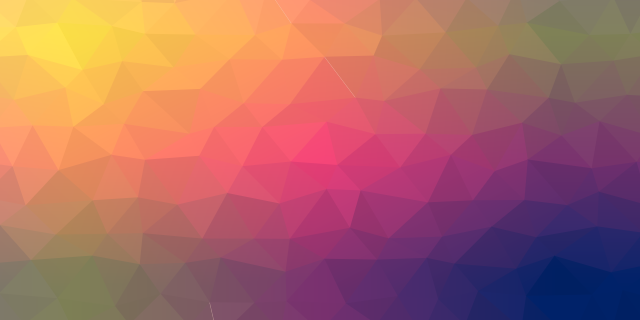
Reproduce this background procedurally as a WebGL 2 fragment shader.

```glsl
#version 300 es
precision highp float;

// Low-poly backdrop: a staggered, jittered triangle mesh under a warm-to-navy wash.
// Each facet takes the average of one palette read across and once more downward,
// so the diagonal stays vivid while the two opposite corners turn grey-brown.

uniform vec2 u_resolution;
out vec4 fragColor;

// Palette along each axis
const vec3 PEACH  = vec3(1.00, 0.82, 0.44);
const vec3 YELLOW = vec3(1.00, 0.89, 0.28);
const vec3 PINK   = vec3(0.95, 0.25, 0.47);
const vec3 NAVY   = vec3(0.00, 0.13, 0.40);
const vec3 SEAM_COLOR = vec3(0.95, 0.82, 0.75);
const float YELLOW_AT = 0.12;
const float PINK_AT   = 0.50;
const float NAVY_AT   = 0.87;

// Mesh, in units of the canvas height
const vec2 CELL   = vec2(0.150, 0.105);
const vec2 ORIGIN = vec2(0.030, 0.070);
const vec2 JITTER = vec2(0.50, 0.52);

// Facet finish
const float FACET_FLATNESS = 0.70;
const float SHADE_RANGE    = 0.07;
const float SEAM_CHANCE    = 0.018;
const float SEAM_WIDTH     = 0.003;
const float SEAM_STRENGTH  = 0.45;

vec2 hash2(vec2 p) {
    vec3 h = fract(p.xyx * vec3(0.1031, 0.1030, 0.0973));
    h += dot(h, h.yzx + 33.33);
    return fract((h.xx + h.yz) * h.zy);
}

vec3 palette(float t) {
    vec3 color = mix(PEACH, YELLOW, clamp(t / YELLOW_AT, 0.0, 1.0));
    color = mix(color, PINK, clamp((t - YELLOW_AT) / (PINK_AT - YELLOW_AT), 0.0, 1.0));
    return mix(color, NAVY, clamp((t - PINK_AT) / (NAVY_AT - PINK_AT), 0.0, 1.0));
}

vec3 wash(vec2 p, float aspect) {
    return 0.5 * (palette(p.x / aspect) + palette(1.0 - p.y));
}

// Mesh corner: odd rows are shifted by half a cell
vec2 corner(vec2 id) {
    vec2 stagger = vec2(0.5 * mod(id.y, 2.0), 0.0);
    return ORIGIN + CELL * (id + stagger + JITTER * (hash2(id + 41.0) - 0.5));
}

// Signed distance to the line a-b, positive on its left
float edgeDistance(vec2 p, vec2 a, vec2 b) {
    vec2 e = b - a;
    vec2 d = p - a;
    return (e.x * d.y - e.y * d.x) / length(e);
}

// Colour of one counter-clockwise facet, premultiplied by its coverage
vec4 facet(vec2 p, vec2 a, vec2 b, vec2 c, vec2 id, float aspect, float pixel) {
    float ab = edgeDistance(p, a, b);
    float bc = edgeDistance(p, b, c);
    float ca = edgeDistance(p, c, a);
    float coverage = clamp(min(ab, min(bc, ca)) / pixel + 0.5, 0.0, 1.0);
    if (coverage <= 0.0) return vec4(0.0);

    vec2 rnd = hash2(id);
    vec2 center = (a + b + c) / 3.0;
    vec3 color = wash(mix(p, center, FACET_FLATNESS), aspect);
    color *= 1.0 + SHADE_RANGE * (rnd.x - 0.5);

    // A rare pale hairline along one side
    float seam = step(rnd.y, SEAM_CHANCE) * (1.0 - smoothstep(0.0, SEAM_WIDTH, bc));
    color = mix(color, SEAM_COLOR, SEAM_STRENGTH * seam);
    return vec4(color, 1.0) * coverage;
}

void main() {
    float pixel = 1.0 / u_resolution.y;
    float aspect = u_resolution.x * pixel;
    vec2 p = gl_FragCoord.xy * pixel;
    vec2 base = floor((p - ORIGIN) / CELL);
    vec4 sum = vec4(0.0);

    // Blend every nearby facet that covers this point
    for (int j = -1; j <= 1; j++) {
        for (int i = -2; i <= 1; i++) {
            vec2 id = base + vec2(i, j);
            vec2 sw = corner(id);
            vec2 se = corner(id + vec2(1.0, 0.0));
            vec2 nw = corner(id + vec2(0.0, 1.0));
            vec2 ne = corner(id + vec2(1.0, 1.0));
            bool oddRow = mod(id.y, 2.0) > 0.5;
            vec2 lowApex = oddRow ? ne : nw;
            vec2 highApex = oddRow ? sw : se;
            sum += facet(p, sw, se, lowApex, id + 113.0, aspect, pixel);
            sum += facet(p, highApex, ne, nw, id + 271.0, aspect, pixel);
        }
    }

    vec3 color = sum.a > 0.0 ? sum.rgb / sum.a : wash(p, aspect);
    fragColor = vec4(clamp(color, 0.0, 1.0), 1.0);
}
```
